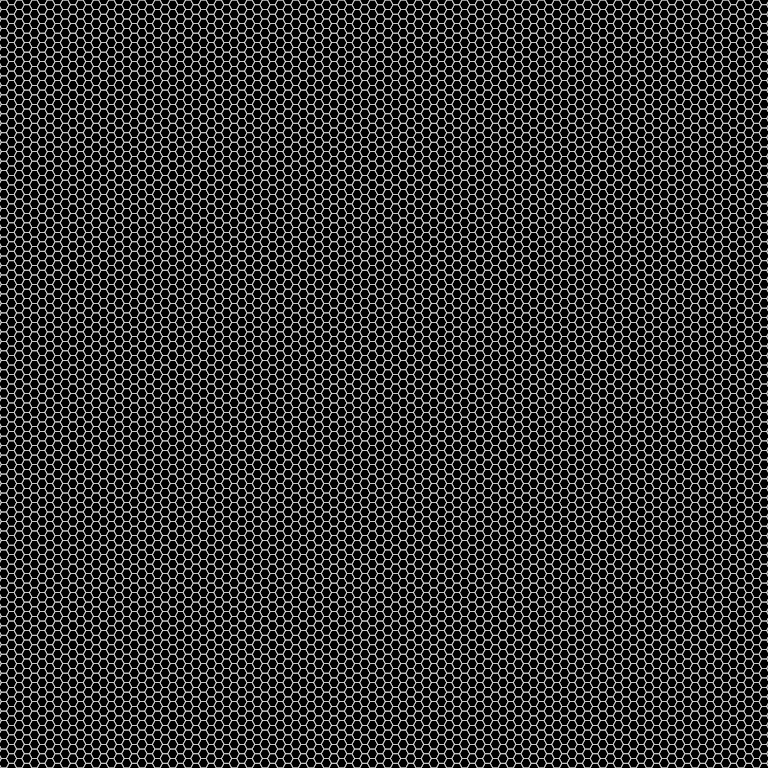
This pattern is drawn by a three.js fragment shader. Its source:

```glsl
// Fine honeycomb mesh: thin white walls around black flat-topped hexagons.
// Two interleaved rectangular grids of cell centres give the nearest cell;
// wall coverage is averaged over each sample area in linear light.
varying vec2 vUv;

// Distance from a point to the nearest cell wall, for cells of height 1
float wallDistance(vec2 p) {
  vec2 period = vec2(sqrt(3.0), 1.0);
  vec2 a = mod(p, period) - 0.5 * period;
  vec2 b = mod(p + 0.5 * period, period) - 0.5 * period;
  vec2 fromCentre = abs(dot(a, a) < dot(b, b) ? a : b);
  return 0.5 - max(fromCentre.y, dot(fromCentre, vec2(0.866, 0.5)));
}

// Wall coverage at a canvas position, softened over the given distance
float wallCoverage(vec2 uv, float blur) {
  // 50 column pairs across, 81 cells up, starting half a column in
  vec2 grid = uv * vec2(50.0, 81.0) + vec2(0.25, 0.0);
  float dist = wallDistance(grid * vec2(sqrt(3.0), 1.0));
  return clamp((0.031 - dist) / blur + 0.5, 0.0, 1.0);
}

void main() {
  vec2 footprint = fwidth(vUv);
  float blur = max(footprint.y * 81.0 / 6.0, 0.0001);

  // Average a 6 by 6 grid of samples spread over the footprint
  float light = 0.0;
  for (int i = 0; i < 6; i++) {
    for (int j = 0; j < 6; j++) {
      vec2 offset = (vec2(float(i), float(j)) + 0.5) / 6.0 - 0.5;
      light += wallCoverage(vUv + offset * footprint, blur) / 36.0;
    }
  }

  // Encode linear light for display
  gl_FragColor = vec4(vec3(pow(light, 1.0 / 2.2)), 1.0);
}
```
